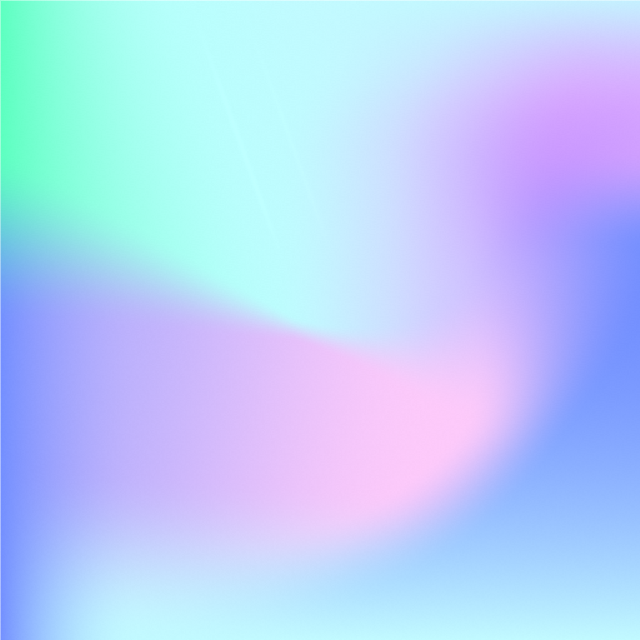
This background is drawn by a WebGL 2 fragment shader. Its source:

```glsl
#version 300 es
precision highp float;
// Soft pastel mesh gradient: mint and ice sky, violet glow, pink sweep, blue rim.

uniform vec2 u_resolution;
out vec4 outColor;

// Palette
const vec3 MINT   = vec3(0.36, 1.00, 0.75);
const vec3 AQUA   = vec3(0.72, 1.00, 0.99);
const vec3 ICE    = vec3(0.76, 0.98, 1.00);
const vec3 PALE   = vec3(0.82, 0.84, 1.00);
const vec3 ORCHID = vec3(0.85, 0.65, 1.00);
const vec3 VIOLET = vec3(0.79, 0.60, 1.00);
const vec3 MAUVE  = vec3(0.80, 0.68, 1.00);
const vec3 LILAC  = vec3(0.70, 0.68, 0.99);
const vec3 PINK   = vec3(0.99, 0.79, 0.98);
const vec3 BLUE   = vec3(0.45, 0.56, 1.00);

// Layout, in canvas units with depth measured down from the top edge
const vec2  RIM_CENTER = vec2(0.35, 0.35);
const float RIM_RADIUS_LOW = 0.56;
const float RIM_RADIUS_HIGH = 0.53;
const float RIM_SOFT_LOW = 0.07;
const float RIM_SOFT_HIGH = 0.16;
const float CREST_X = 0.46;       // where the sweep's upper edge is sharpest
const float CREST_SOFT = 0.02;
const float STREAK_GAIN = 0.015;
const float BORDER_WIDTH = 0.0016;
const float BORDER_GAIN = 0.4;
const float GRAIN_CELLS = 512.0;
const float GRAIN_GAIN = 0.008;

float hash(vec2 cell) {
    return fract(sin(dot(cell, vec2(127.1, 311.7))) * 43758.5);
}

// Rises quickly from 0 and settles at 1 when x reaches width
float easeOut(float x, float width) {
    float rest = 1.0 - clamp(x / width, 0.0, 1.0);
    return 1.0 - rest * rest;
}

// Soft step centred on an edge
float softEdge(float edge, float halfWidth, float value) {
    return smoothstep(edge - halfWidth, edge + halfWidth, value);
}

// Mint to ice from the left, violet glow on the right
vec3 skyColor(float x, float depth) {
    vec3 color = mix(MINT, AQUA, easeOut(x, 0.31 + 0.42 * depth));
    color = mix(color, ICE, smoothstep(0.25, 0.55, x - 0.1 * (depth - 0.2)));
    vec3 glow = mix(ORCHID, VIOLET, smoothstep(0.10, 0.27, depth));
    glow = mix(glow, MAUVE, smoothstep(0.29, 0.47, depth));
    float across = x - 0.05 * smoothstep(0.25, 0.08, depth);
    float topFade = smoothstep(-0.04, 0.19, depth);
    color = mix(color, PALE, smoothstep(0.43, 0.70, across) * topFade);
    color = mix(color, glow, smoothstep(0.59, 0.88, across) * topFade);

    // Faint slanted streaks
    for (int i = 0; i < 2; i++) {
        float k = float(i);
        float offset = (x - 0.295 - 0.08 * k - 0.36 * depth) / 0.004;
        float span = smoothstep(0.0, 0.2, depth) * smoothstep(0.42, 0.3, depth);
        color += STREAK_GAIN * (1.0 - 0.5 * k) * span * exp(-offset * offset);
    }
    return color;
}

// Blue left edge, lilac to pink across, ice along the bottom
vec3 sweepColor(float x, float depth) {
    float across = x + 0.15 * (depth - 0.65);
    vec3 color = mix(LILAC, PINK, smoothstep(0.03, 0.69, across));
    color = mix(color, ICE, smoothstep(0.715 + 0.08 * x, 1.01, depth));
    return mix(BLUE, color, easeOut(x, 0.22));
}

// Blue on the right, paling to ice at the bottom
vec3 rimColor(float depth) {
    float fade = pow(clamp((depth - 0.45) / 0.55, 0.0, 1.0), 1.8);
    return mix(BLUE, ICE, fade);
}

void main() {
    vec2 uv = gl_FragCoord.xy / u_resolution;
    float x = uv.x;
    float depth = 1.0 - uv.y;

    // Slanted crest: crisp in the middle, dissolving to both sides
    float crest = 0.355 + 0.21 * smoothstep(-0.15, 0.75, x) - 0.25 * max(x - 0.66, 0.0);
    float away = x - CREST_X;
    float crestSoft = CREST_SOFT + (away < 0.0 ? -0.27 * away : 1.3 * away * away);
    float sweep = softEdge(crest, crestSoft, depth);
    vec3 color = mix(skyColor(x, depth), sweepColor(x, depth), sweep);

    // Circular rim: softer towards the top, open at upper right and lower left
    float high = smoothstep(0.7, 0.4, depth);
    float radius = mix(RIM_RADIUS_LOW, RIM_RADIUS_HIGH, high);
    float rimSoft = mix(RIM_SOFT_LOW, RIM_SOFT_HIGH, high);
    float rim = softEdge(radius, rimSoft, distance(vec2(x, depth), RIM_CENTER));
    rim *= smoothstep(0.23, 0.39, depth) * smoothstep(0.2, 0.58, x);
    color = mix(color, rimColor(depth), rim);

    // Hairline of light on the left and top edges
    float border = 1.0 - smoothstep(0.5, 1.5, min(x, depth) / BORDER_WIDTH);
    color = mix(color, vec3(1.0), BORDER_GAIN * border);

    // Fine grain against banding
    color += GRAIN_GAIN * (hash(floor(uv * GRAIN_CELLS)) - 0.5);
    outColor = vec4(clamp(color, 0.0, 1.0), 1.0);
}
```
